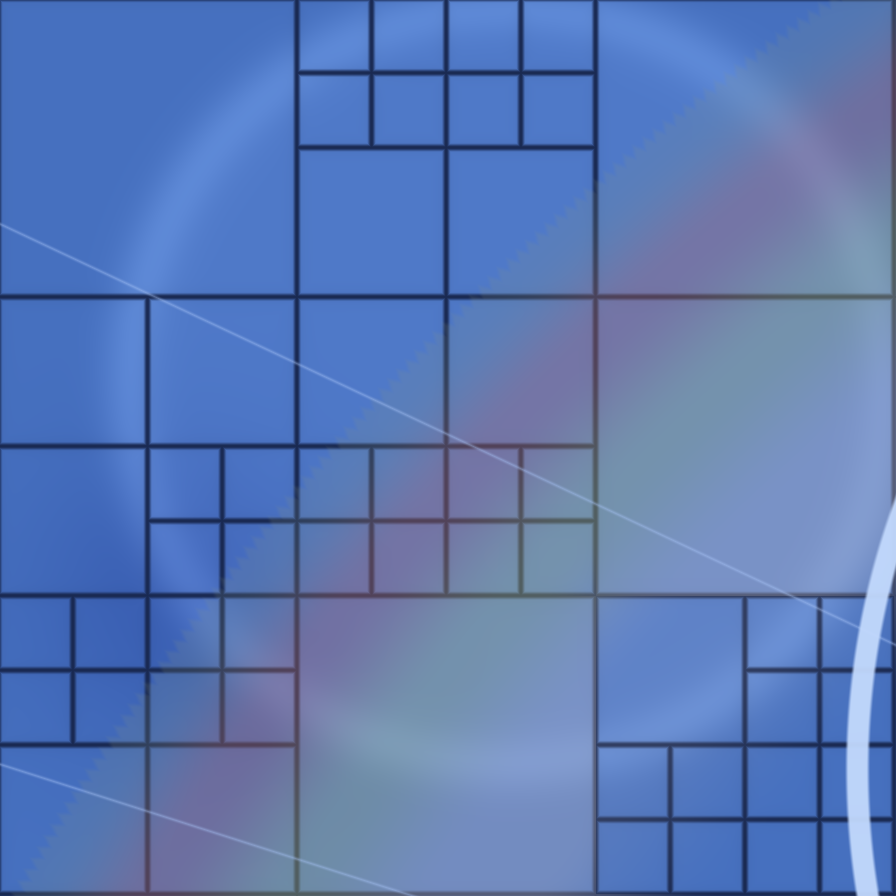
A three.js fragment shader for this background:

```glsl
// Blue field with a soft ring, cut by a dark three-level square grid and
// crossed by a wide translucent rainbow band with a toothed rim.
// Grid cells come from bit masks; ring, band, arc and rays are distance fields.

#define SOFT 0.0025
#define LINE_HALF_WIDTH 0.0029
#define GRID_SHIFT vec2(0.002, -0.002)
#define RING_CENTER vec2(0.568, 0.570)
#define RING_RADIUS 0.423
#define RING_SPREAD 0.033
#define BAND_CENTER vec2(2.678, -1.510)
#define BAND_RADIUS 3.059
#define TOOTH_PERIOD 0.0145
#define TOOTH_DEPTH 0.011
#define ARC_CENTER vec2(1.814, 0.141)
#define ARC_RADIUS 0.857

varying vec2 vUv;

const vec3 FIELD_BLUE = vec3(0.275, 0.440, 0.750);
const vec3 LINE_NAVY = vec3(0.095, 0.155, 0.310);
const vec3 RIM_TINT = vec3(0.52, 0.58, 0.52);
const vec3 RED_TINT = vec3(0.72, 0.43, 0.40);
const vec3 GREEN_TINT = vec3(0.72, 0.75, 0.48);
const vec3 VIOLET_TINT = vec3(0.78, 0.75, 0.76);
const vec3 ARC_WHITE = vec3(0.76, 0.85, 0.99);
const vec3 RAY_BLUE = vec3(0.66, 0.77, 0.97);

float pick(vec3 values, float index) {
  return dot(values, 1.0 - step(0.5, abs(index - vec3(0.0, 1.0, 2.0))));
}

float bitAt(float mask, float index) {
  return mod(floor((mask + 0.5) / exp2(index)), 2.0);
}

// Coverage of a stroke from the distance to its middle
float stroke(float dist, float halfWidth) {
  return 1.0 - smoothstep(halfWidth - SOFT, halfWidth + SOFT, abs(dist));
}

// Is the third-size cell at g split? Row masks run from the bottom up
float coarseSplit(vec2 g) {
  vec2 cell = floor(g * 3.0);
  return bitAt(pick(vec3(5.0, 3.0, 2.0), cell.y), cell.x);
}

// Is the sixth-size cell at g split once more?
float fineSplit(vec2 g) {
  vec2 cell = floor(g * 6.0);
  float mask = pick(vec3(48.0, 35.0, 14.0), cell.y)
             + pick(vec3(0.0, 0.0, 12.0), cell.y - 3.0);
  return bitAt(mask, cell.x);
}

float gridDistance(vec2 g, float split) {
  float count = 3.0 * (1.0 + split) * (1.0 + split * fineSplit(g));
  vec2 f = fract(g * count);
  vec2 edge = min(f, 1.0 - f) / count;
  return min(edge.x, edge.y);
}

// Distance to the falling ray y = height - slope * x
float rayDistance(vec2 p, float height, float slope) {
  return (p.y - height + slope * p.x) / sqrt(1.0 + slope * slope);
}

// Field with a dim pool at the left and a pale ring with a lit inside
vec3 fieldColor(vec2 p) {
  vec3 color = FIELD_BLUE;
  float ringDist = length(p - RING_CENTER) - RING_RADIUS;
  float ring = exp(-pow(abs(ringDist) / RING_SPREAD, 2.0));
  float inside = 1.0 - smoothstep(-0.06, 0.02, ringDist);
  vec2 pool = (p - vec2(0.20, 0.33)) / 0.17;
  color += vec3(0.035) * inside + vec3(0.085, 0.090, 0.085) * ring;
  return color - vec3(0.05, 0.07, 0.05) * exp(-dot(pool, pool));
}

// Rainbow tint in rgb, opacity in a
vec4 rainbowBand(vec2 p, float split) {
  vec2 d = p - BAND_CENTER;
  float along = atan(d.y, -d.x) * BAND_RADIUS / TOOTH_PERIOD;
  float tooth = abs(fract(along) - 0.5) * 2.0 - 0.5;
  float depth = BAND_RADIUS - length(d);
  float rim = smoothstep(-0.006, 0.006, depth + TOOTH_DEPTH * tooth);

  vec3 tint = mix(RIM_TINT, RED_TINT, smoothstep(0.02, 0.125, depth));
  tint = mix(tint, GREEN_TINT, smoothstep(0.13, 0.26, depth));
  tint = mix(tint, VIOLET_TINT, smoothstep(0.26, 0.40, depth));

  float alpha = mix(0.18, 0.35, smoothstep(0.0, 0.12, depth));
  alpha *= 1.0 - smoothstep(0.48, 0.66, depth);
  alpha *= 1.0 - 0.62 * split * smoothstep(0.28, 0.42, depth);
  return vec4(tint, alpha * rim);
}

void main() {
  vec2 p = vUv;
  vec2 g = p + GRID_SHIFT;
  float split = coarseSplit(g);
  vec3 color = fieldColor(p);

  // Grid lines with a faint shade beside them
  float edge = gridDistance(g, split);
  color *= 1.0 - 0.06 * exp(-edge / 0.006);
  color = mix(color, LINE_NAVY, 0.97 * stroke(edge, LINE_HALF_WIDTH));

  // Translucent rainbow over the grid
  vec4 band = rainbowBand(p, split);
  color = mix(color, band.rgb, band.a);

  // Thin rays and the bright arc on top
  float rays = max(stroke(rayDistance(p, 0.750, 0.470), 0.0008),
                   stroke(rayDistance(p, 0.147, 0.319), 0.0008));
  color = mix(color, RAY_BLUE, 0.60 * rays);
  float arc = stroke(length(p - ARC_CENTER) - ARC_RADIUS, 0.0122);
  color = mix(color, ARC_WHITE, 0.95 * arc);

  gl_FragColor = vec4(color, 1.0);
}
```
